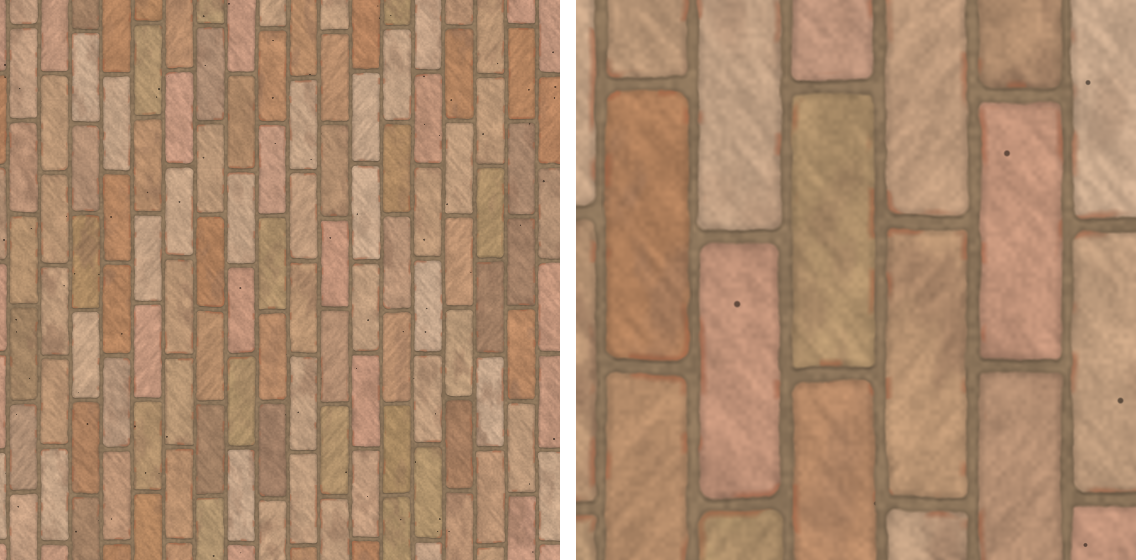
Left, the full canvas; right, a detail of the centre.
A three.js fragment shader for this texture:

```glsl
#define COLUMNS 18.0
#define ROWS 6.0
#define ORIGIN vec2(0.0145, 0.117)
#define JOINT vec2(0.0070, 0.0085)
#define CORNER 0.0055
#define SOFT 0.0013
#define END_JITTER 0.07
#define EDGE_WEAR 0.0034
#define HATCH 0.15
#define BLOTCH 0.55
#define PIT_GRID 48.0

varying vec2 vUv;

const vec3 TAN = vec3(0.715, 0.570, 0.440);
const vec3 PALE = vec3(0.775, 0.655, 0.550);
const vec3 ROSE = vec3(0.755, 0.560, 0.470);
const vec3 ORANGE = vec3(0.690, 0.490, 0.345);
const vec3 OLIVE = vec3(0.660, 0.550, 0.390);
const vec3 BROWN = vec3(0.560, 0.430, 0.345);
const vec3 RUST = vec3(0.660, 0.380, 0.260);
const vec3 MORTAR = vec3(0.535, 0.445, 0.345);

float hash(vec2 p) {
  vec3 q = fract(p.xyx * 0.1031);
  q += dot(q, q.yzx + 33.33);
  return fract((q.x + q.y) * q.z);
}

float noise(vec2 p) {
  vec2 i = floor(p), f = fract(p);
  f = f * f * (3.0 - 2.0 * f);
  vec2 e = vec2(0.0, 1.0);
  return mix(mix(hash(i), hash(i + e.yx), f.x),
             mix(hash(i + e.xy), hash(i + e.yy), f.x), f.y);
}

float fbm(vec2 p) {
  float sum = 0.0, gain = 0.5;
  for (int i = 0; i < 4; i++) {
    sum += gain * noise(p);
    p = p * 2.03 + 17.3;
    gain *= 0.5;
  }
  return sum / 0.9375;
}

float roundedBox(vec2 p, vec2 halfSize, float radius) {
  vec2 q = abs(p) - halfSize + radius;
  return length(max(q, 0.0)) + min(max(q.x, q.y), 0.0) - radius;
}

// Height of the joint below a brick, in rows
float jointHeight(float column, float row) {
  return row + (hash(vec2(column, mod(row, ROWS)) + 7.0) - 0.5) * END_JITTER;
}

vec3 brickColor(vec2 id) {
  vec3 color = mix(TAN, PALE, hash(id + 11.0));
  color = mix(color, ROSE, 0.75 * smoothstep(0.55, 0.95, hash(id + 23.0)));
  color = mix(color, ORANGE, 0.85 * smoothstep(0.68, 0.98, hash(id + 37.0)));
  color = mix(color, OLIVE, 0.80 * smoothstep(0.75, 0.98, hash(id + 41.0)));
  return mix(color, BROWN, 0.65 * smoothstep(0.72, 1.0, hash(id + 59.0)));
}

// Sparse dark pits
float pits(vec2 uv) {
  vec2 cell = floor(uv * PIT_GRID);
  vec2 center = 0.3 + 0.4 * vec2(hash(cell + 3.0), hash(cell + 71.0));
  float radius = mix(0.06, 0.13, hash(cell + 13.0));
  float dist = length(fract(uv * PIT_GRID) - center);
  return step(0.95, hash(cell + 29.0)) * (1.0 - smoothstep(radius * 0.4, radius, dist));
}

void main() {
  vec2 uv = vUv;
  vec2 cellSize = 1.0 / vec2(COLUMNS, ROWS);

  // Upright running bond: odd columns slide by half a brick
  float x = (uv.x - ORIGIN.x + 0.0022 * (noise(uv * vec2(18.0, 9.0)) - 0.5)) * COLUMNS;
  float column = mod(floor(x), COLUMNS);
  float slide = 0.5 * mod(column, 2.0) + 0.07 * (hash(vec2(column, 91.0)) - 0.5);
  float y = (uv.y - ORIGIN.y) * ROWS + slide + 0.03 * (noise(uv * 12.0) - 0.5);
  float row = floor(y);
  if (y < jointHeight(column, row)) row -= 1.0;
  else if (y > jointHeight(column, row + 1.0)) row += 1.0;
  float low = jointHeight(column, row), high = jointHeight(column, row + 1.0);
  vec2 id = vec2(column, mod(row, ROWS));

  // Brick outline with worn edges
  vec2 p = vec2(fract(x) - 0.5, y - 0.5 * (low + high)) * cellSize;
  vec2 halfSize = 0.5 * (vec2(1.0, high - low) * cellSize - JOINT);
  halfSize.x -= 0.0012 * (hash(id + 67.0) - 0.5);
  float dist = roundedBox(p, halfSize, CORNER * (0.5 + hash(id + 83.0)));
  dist += EDGE_WEAR * (fbm(uv * 75.0) - 0.5);
  float brickMask = 1.0 - smoothstep(-SOFT, SOFT, dist);

  // Fired clay: tint, burnt blotches, slanted hatching and grain
  vec2 local = uv + id * 1.7;
  vec3 brick = brickColor(id);
  float burnt = smoothstep(0.52, 0.78, fbm(local * vec2(34.0, 20.0)));
  brick = mix(brick, BROWN, BLOTCH * burnt * (0.25 + 0.75 * hash(id + 97.0)));
  brick *= 0.93 + 0.14 * fbm(local * 28.0 + 5.0);
  float lean = hash(id + 101.0) < 0.75 ? 1.0 : -1.0;
  vec2 along = vec2(0.64 * lean, -0.77), across = vec2(0.77, 0.64 * lean);
  float scratch = noise(vec2(dot(local, across) * 190.0, dot(local, along) * 50.0));
  brick *= 1.0 + HATCH * (scratch - 0.5) + 0.09 * (noise(uv * 330.0) - 0.5);

  // Rim shade, rust flecks and pits
  float rim = 1.0 - smoothstep(0.0, 0.0055, -dist);
  brick *= 1.0 - 0.11 * rim;
  brick = mix(brick, RUST, 0.55 * rim * smoothstep(0.60, 0.78, noise(uv * 62.0 + 9.0)));
  brick *= 1.0 - 0.5 * pits(uv);

  // Sandy mortar, darker against the bricks and below them
  vec3 mortar = MORTAR * (0.88 + 0.16 * fbm(uv * 40.0) + 0.14 * noise(uv * 260.0));
  float contact = 1.0 - smoothstep(0.0, 0.0035, dist);
  float below = smoothstep(0.0, 0.004, -p.y - halfSize.y + 0.002);
  mortar *= 1.0 - contact * (0.10 + 0.13 * below);

  gl_FragColor = vec4(mix(mortar, brick, brickMask), 1.0);
}
```
